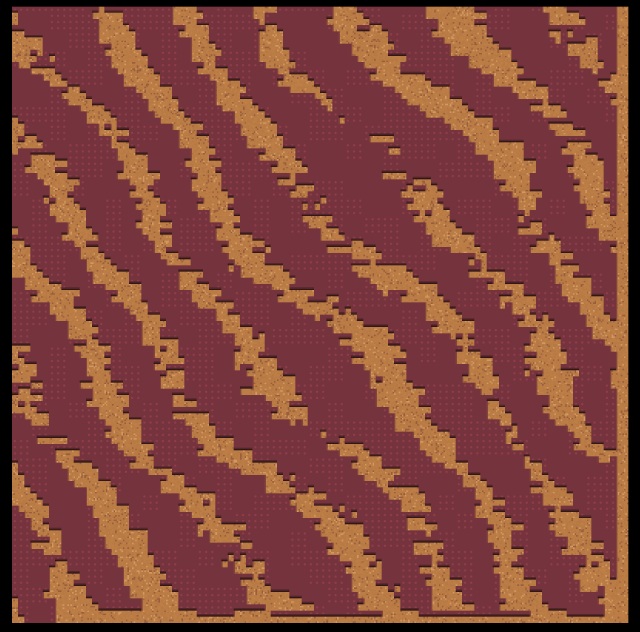
Give the GLSL for this pattern, as a Shadertoy shader.

```glsl
// Diagonal streaks of sand cutting through a blocky plateau of dark red tiles
const vec3 RED_TILE = vec3(0.46, 0.20, 0.24);
const vec3 SAND = vec3(0.73, 0.485, 0.27);
const vec3 SHADOW = vec3(0.26, 0.12, 0.13);
const vec3 SAND_RIM = vec3(0.51, 0.27, 0.23);
const vec3 FRAME = vec3(0.005, 0.0, 0.0);
const float TILES = 100.0;

float hash(vec2 p) {
    vec3 q = fract(p.xyx * vec3(0.1031, 0.1030, 0.0973));
    q += dot(q, q.yzx + 33.33);
    return fract((q.x + q.y) * q.z);
}

// Distance to the nearest jittered point
float cellular(vec2 p) {
    vec2 base = floor(p);
    float nearest = 2.0;
    for (int y = -1; y <= 1; y++)
    for (int x = -1; x <= 1; x++) {
        vec2 id = base + vec2(x, y);
        vec2 site = id + vec2(hash(id + 40.0), hash(id + 91.0));
        nearest = min(nearest, distance(p, site));
    }
    return nearest;
}

// True where the tile is open sand
bool isSand(vec2 tile) {
    if (tile.x >= TILES - 2.0) return true;
    if (tile.y < 2.0 && tile.x > 7.0 + 5.0 * tile.y)
        return hash(vec2(floor(tile.x / 6.0), tile.y + 7.0)) > 0.3 * tile.y;

    // Coordinates across and along the streaks
    float across = dot(tile, vec2(0.78, 0.62));
    float along = dot(tile, vec2(0.62, -0.78));
    float bend = 1.3 * sin(along * 0.08 + across * 0.05)
               + 0.7 * sin(along * 0.17 - across * 0.13 + 2.0);
    float field = cos(across * 0.54 + bend);
    field += 1.5 * (0.47 - cellular(vec2(across / 14.0, along / 24.0) + 20.0));
    field += 0.7 * exp(-tile.y / 3.0);

    // Short horizontal runs tear the streak edges into slots
    float run = floor(tile.x / 4.0 + 3.0 * hash(vec2(tile.y, 5.0)));
    field += 1.0 * (hash(vec2(run, tile.y + 13.0)) - 0.5);
    field += 0.35 * (hash(tile + 3.0) - 0.5);
    return field > 0.53;
}

vec3 shade(vec2 uv) {
    vec2 pos = (uv - vec2(0.0185, 0.0145)) / vec2(0.9635, 0.975) * TILES;
    if (min(pos.x, pos.y) < 0.0 || max(pos.x, pos.y) > TILES) return FRAME;

    vec2 tile = floor(pos);
    vec2 local = pos - tile;
    float grain = hash(floor(pos * 4.0) + 17.0);

    if (isSand(tile)) {
        // Speckled sand with a thin rim beside red tiles
        vec3 color = SAND * (0.97 + 0.06 * grain);
        if (grain < 0.08) color = vec3(0.60, 0.37, 0.24);
        if (grain > 0.94) color = vec3(0.82, 0.60, 0.38);
        if (local.x < 0.2 && tile.x > 0.0 && !isSand(tile - vec2(1, 0)))
            color = SAND_RIM;
        return color;
    }

    // Red tile: shaded front face above sand, faint dot at its centre
    if (local.y < 0.42 && tile.y > 0.0 && isSand(tile - vec2(0, 1)))
        return SHADOW * (0.75 + 0.5 * step(0.2, local.y));
    float dotMask = 1.0 - smoothstep(0.12, 0.25, length(local - 0.5));
    dotMask *= step(0.45, hash(floor(tile / 3.0) + 61.0));
    return RED_TILE + dotMask * vec3(0.10, 0.04, 0.05);
}

void mainImage(out vec4 fragColor, in vec2 fragCoord) {
    // Average a 3 by 3 grid of samples for smooth edges
    vec3 sum = vec3(0.0);
    for (int y = -1; y <= 1; y++)
    for (int x = -1; x <= 1; x++)
        sum += shade((fragCoord + vec2(x, y) / 3.0) / iResolution.xy);
    fragColor = vec4(sum / 9.0, 1.0);
}
```
